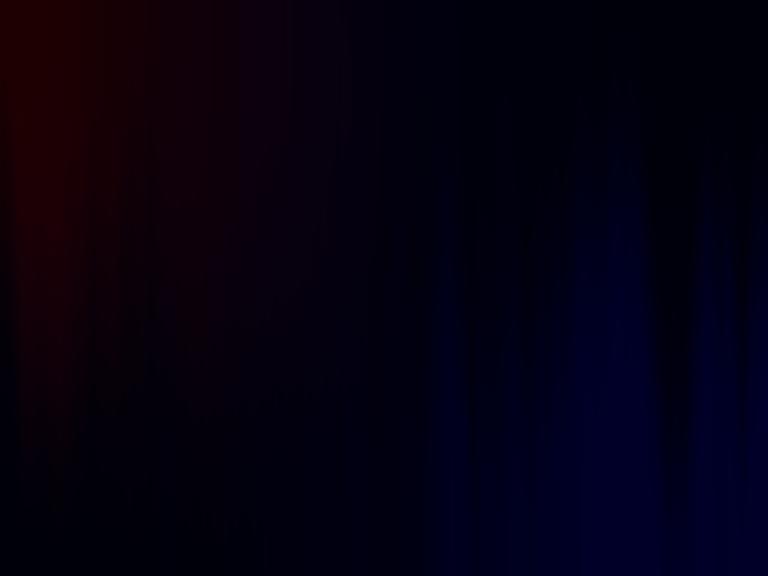
Write a Shadertoy shader that draws this background.

```glsl
// Dark aurora curtains: a red veil hanging at upper left, blue plumes rising at lower right.

const vec3 RED_GLOW = vec3(0.104, 0.0, 0.0);
const vec3 BLUE_GLOW = vec3(0.0, 0.0, 0.104);
const vec3 NIGHT = vec3(0.0, 0.0, 0.054);
const vec3 EMBER = vec3(0.020, 0.0, 0.0);
const float RED_REACH = 0.27;    // horizontal falloff of the red veil
const float RED_FOOT = 0.36;     // mean height where the veil fades
const float BLUE_CREST = 0.43;   // mean height where the plumes fade
const float RAGGED = 0.25;       // strength of the fine streaks

// Folds: centre x, half width, change of height
const int RED_FOLDS = 5;
const vec3 redFolds[RED_FOLDS] = vec3[](
    vec3(0.000, 0.022, 0.25), vec3(0.052, 0.020, -0.05),
    vec3(0.125, 0.010, 0.10), vec3(0.168, 0.012, 0.20),
    vec3(0.197, 0.007, 0.16));
const int BLUE_FOLDS = 8;
const vec3 blueFolds[BLUE_FOLDS] = vec3[](
    vec3(0.575, 0.014, 0.12), vec3(0.655, 0.035, -0.06),
    vec3(0.758, 0.016, 0.12), vec3(0.815, 0.024, 0.25),
    vec3(0.877, 0.018, -0.26), vec3(0.927, 0.020, 0.20),
    vec3(0.966, 0.007, -0.20), vec3(0.985, 0.010, 0.12));

float hash(float n) {
    return fract(sin(n * 127.1) * 43758.55);
}

float noise(float x) {
    float cell = floor(x), f = fract(x);
    return mix(hash(cell), hash(cell + 1.0), f * f * (3.0 - 2.0 * f));
}

// Narrow vertical streaks that drift slightly with height, around zero
float streaks(vec2 p) {
    float sum = 0.0, weight = 0.45, frequency = 34.0;
    for (int i = 0; i < 3; i++) {
        float seed = 19.0 * float(i);
        sum += weight * (noise(p.x * frequency + 0.7 * p.y + seed) - 0.5);
        frequency *= 2.0;
        weight *= 0.72;
    }
    return sum;
}

float fold(float x, vec3 f) {
    float d = (x - f.x) / f.y;
    return f.z * exp(-0.5 * d * d);
}

void mainImage(out vec4 fragColor, in vec2 fragCoord) {
    vec2 uv = fragCoord / iResolution.xy;
    float streak = streaks(uv);

    // Red veil, fading downward from its folded hem
    float foot = RED_FOOT + 0.10 * smoothstep(0.05, 0.3, uv.x) + RAGGED * streak;
    for (int i = 0; i < RED_FOLDS; i++) foot += fold(uv.x, redFolds[i]);
    float veil = exp(-pow(uv.x / RED_REACH, 1.5));
    veil *= smoothstep(foot - 0.28, foot + 0.42, uv.y);
    veil *= 1.0 - smoothstep(0.45, 0.6, uv.x);

    // Blue plumes, fading upward from their folded crest
    float crest = BLUE_CREST + RAGGED * streak;
    for (int i = 0; i < BLUE_FOLDS; i++) crest += fold(uv.x, blueFolds[i]);
    float plume = 1.0 - smoothstep(crest - 0.34, crest + 0.30, uv.y);
    plume *= 0.12 * smoothstep(0.3, 0.54, uv.x)
           + 0.44 * smoothstep(0.52, 0.58, uv.x)
           + 0.44 * smoothstep(0.62, 0.82, uv.x);

    // Night sky, darker at both upper corners
    float sky = 0.62 + 0.38 * smoothstep(0.05, 0.42, uv.x);
    sky *= 1.0 - 0.85 * (1.0 - smoothstep(0.0, 0.36, uv.x)) * smoothstep(0.35, 0.95, uv.y);
    sky *= 1.0 - 0.3 * smoothstep(0.55, 0.9, uv.x) * smoothstep(0.3, 0.9, uv.y);
    sky *= 1.0 + 0.6 * streak * smoothstep(0.02, 0.3, uv.x) * (1.0 - 0.7 * uv.y);

    // Faint ember tint that bridges the veil and the sky
    float ember = 1.0 - smoothstep(0.32, 0.62, uv.x);
    ember *= smoothstep(0.0, 0.55, uv.y - 0.25 * streak);
    ember *= smoothstep(0.0, 0.06, uv.x + 0.06 * uv.y);

    vec3 color = NIGHT * sky + EMBER * ember + RED_GLOW * veil + BLUE_GLOW * plume;
    fragColor = vec4(color, 1.0);
}
```
